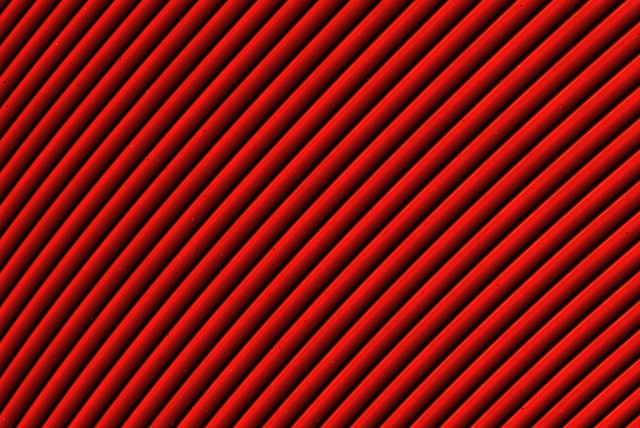
Write a Shadertoy shader that draws this texture.

```glsl
// Glossy red corrugated ridges sweeping diagonally, lit from the upper left.

const vec3 SHADOW = vec3(0.13, 0.012, 0.014);
const vec3 RED = vec3(0.91, 0.085, 0.065);
const vec3 GLINT = vec3(1.0, 0.36, 0.13);
const vec3 DUST = vec3(0.95, 0.48, 0.40);

const float RIDGE_SCALE = 1.05;    // overall ridge density
const float PHASE = -0.047;        // shifts all ridges sideways
const float LEFT_BEND = 0.5;       // extra steepness at the left edge
const float RISE = 0.13;           // lit flank, in ridge widths
const float LIT_LEFT = 0.30;       // end of the lit band at the left
const float LIT_RIGHT = 0.46;      // end of the lit band at the right
const float GLINT_POS = 0.17;
const float GLINT_WIDTH = 0.032;
const float DUST_CELLS = 34.0;     // dust cells per canvas height
const float DUST_SHARE = 0.11;
const float GRAIN = 0.07;

float hash(vec2 p) {
    vec3 q = fract(vec3(p.xyx) * 0.1031);
    q += dot(q, q.yzx + 33.33);
    return fract((q.x + q.y) * q.z);
}

float noise(vec2 p) {
    vec2 i = floor(p), f = fract(p);
    f = f * f * (3.0 - 2.0 * f);
    return mix(mix(hash(i), hash(i + vec2(1, 0)), f.x),
               mix(hash(i + vec2(0, 1)), hash(i + vec2(1, 1)), f.x), f.y);
}

// Ridge count across the canvas; its level lines are the bent ridges.
float ridgePhase(vec2 uv) {
    float x = uv.x, y = uv.y;
    float count = x * (22.0 - 1.4 * x)
                - y * (11.0 + 3.6 * x)
                - y * y * (1.25 - 2.4 * x)
                + 2.0 * x * y * (1.0 - x);
    return RIDGE_SCALE * count - LEFT_BEND * exp(-6.0 * x) + PHASE;
}

// Small round flecks, one at most per cell: x is coverage, y is a random tone.
vec2 dust(vec2 p, float pixel) {
    vec2 cell = floor(p * DUST_CELLS);
    vec2 jitter = vec2(hash(cell + 17.0), hash(cell + 59.0));
    vec2 center = (cell + 0.2 + 0.6 * jitter) / DUST_CELLS;
    float radius = mix(0.0008, 0.0022, hash(cell + 83.0));
    float dotMask = 1.0 - smoothstep(radius - pixel * 0.5, radius + pixel * 0.5,
                                     length(p - center));
    return vec2(dotMask * step(hash(cell), DUST_SHARE), hash(cell + 131.0));
}

void mainImage(out vec4 fragColor, in vec2 fragCoord) {
    vec2 uv = fragCoord / iResolution.xy;
    vec2 p = fragCoord / iResolution.y;
    float pixel = 1.0 / iResolution.y;

    float phase = ridgePhase(uv);
    float aa = fwidth(phase);
    float id = floor(phase);
    float t = phase - id;
    float along = p.x + p.y;

    // Lit flank, broad bright band, then a long fall into shadow
    float side = smoothstep(0.0, 1.0, uv.x * 0.85 + (1.0 - uv.y) * 0.15);
    float litEnd = mix(LIT_LEFT, LIT_RIGHT, side) + 0.05 * (hash(vec2(id, 7.0)) - 0.5);
    float rise = smoothstep(0.0, RISE + aa, t);
    float fall = clamp((t - litEnd) / (0.97 - litEnd), 0.0, 1.0);
    float light = rise * (1.0 - pow(fall, 0.8));
    light *= mix(0.95, 1.03, noise(vec2(along * 7.0, id)));

    // Fine surface grain
    float grain = noise(p * 260.0) + 0.5 * noise(p * 120.0) - 0.75;
    light *= 1.0 + GRAIN * grain;
    vec3 color = mix(SHADOW, RED, light);
    color *= mix(0.55, 1.0, smoothstep(0.0, 0.16, min(t, 1.0 - t)));

    // Thin broken glint along each crest
    float width = GLINT_WIDTH + 0.5 * aa;
    float glint = 1.0 - smoothstep(0.0, width, abs(t - GLINT_POS));
    float broken = mix(0.45, 1.0, noise(vec2(along * 38.0, id * 3.7)));
    color = mix(color, GLINT, glint * broken * mix(0.25, 0.75, side));

    // Dust: mostly pale flecks, some dark pits
    vec2 fleck = dust(p, pixel);
    vec3 fleckColor = fleck.y > 0.4 ? DUST * (0.35 + 0.65 * light) : SHADOW;
    color = mix(color, fleckColor, fleck.x * 0.6);

    fragColor = vec4(clamp(color, 0.0, 1.0), 1.0);
}
```
